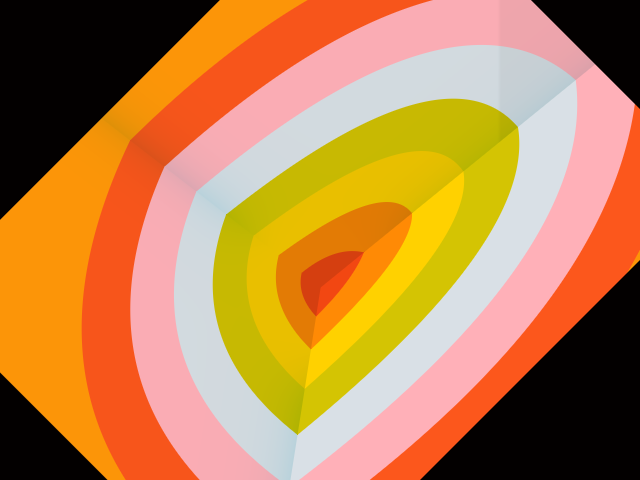
Reproduce this background procedurally as a WebGL 2 fragment shader.

```glsl
#version 300 es
precision highp float;
// Nested bands of a rounded three-cornered shape inside a tilted rectangle on black.
// Each band joins points on three rays by quadratic curves, tested implicitly;
// the three facets between the rays get their own light and soft folds.
uniform vec2 u_resolution;
out vec4 outColor;

const vec2 RAY_RIGHT = vec2(0.776, 0.631);
const vec2 RAY_LEFT = vec2(-0.791, 0.611);
const vec2 RAY_DOWN = vec2(-0.155, -0.988);

// Band colours from the core outwards
const vec3 BANDS[7] = vec3[7](
    vec3(0.95, 0.28, 0.07), vec3(1.00, 0.54, 0.02), vec3(1.00, 0.82, 0.00),
    vec3(0.83, 0.77, 0.01), vec3(0.85, 0.88, 0.90), vec3(1.00, 0.69, 0.72),
    vec3(0.99, 0.34, 0.11));

float cross2(vec2 a, vec2 b) { return a.x * b.y - a.y * b.x; }

float growth(vec3 c, float k) { return c.x + k * (c.y + k * c.z); }

// Coverage of the area below a quadratic curve, within the sector of its ends
float curveFill(vec2 p, vec2 a, vec2 control, vec2 b, float pixel) {
    mat3 inv = inverse(mat3(vec3(a, 1.0), vec3(control, 1.0), vec3(b, 1.0)));
    vec3 w = inv * vec3(p, 1.0);
    if (w.y < 0.0) return 1.0;
    float f = w.y * w.y - 4.0 * w.x * w.z;
    vec3 slope = vec3(-4.0 * w.z, 2.0 * w.y, -4.0 * w.x);
    vec2 gradient = vec2(dot(slope, inv[0]), dot(slope, inv[1]));
    return clamp(0.5 - f / (length(gradient) * pixel + 1e-6), 0.0, 1.0);
}

// Band corner on a ray: 0 right, 1 left, 2 down
vec2 corner(int ray, float k) {
    if (ray == 0) return RAY_RIGHT * growth(vec3(0.116, 0.125, 0.0043), k);
    if (ray == 1) return RAY_LEFT * growth(vec3(0.050, 0.0573, 0.003), k);
    return RAY_DOWN * growth(vec3(0.061, 0.0625, 0.0069), k);
}

// Bulge of each side: 0 top, 1 left, 2 right
vec2 bulge(int side, float k) {
    if (side == 0) return vec2(growth(vec3(0.030, 0.116, -0.0134), k), 0.087 + 0.142 * k);
    if (side == 1) return -vec2(growth(vec3(0.050, 0.0556, 0.0087), k),
                                growth(vec3(0.017, 0.014, 0.0061), k));
    return vec2(0.066 + 0.128 * k, growth(vec3(0.014, 0.073, -0.0148), k));
}

vec3 facetBands(vec2 p, int side, float pixel) {
    vec3 color = vec3(0.99, 0.585, 0.03);
    for (int i = 6; i >= 0; i--) {
        float k = float(i);
        float fill = curveFill(p, corner(side, k), bulge(side, k),
                               corner((side + 1) % 3, k), pixel);
        // Inner bands show the facet light more strongly
        float dim = side == 2 ? 0.0 : mix(0.12, 0.02, smoothstep(0.0, 5.0, k));
        color = mix(color, BANDS[i] * (1.0 - dim), fill);
    }
    return color;
}

void main() {
    vec2 uv = gl_FragCoord.xy / u_resolution.y;
    float pixel = 1.0 / u_resolution.y;
    vec2 p = uv - vec2(0.668, 0.401);
    vec2 rays[3] = vec2[3](RAY_RIGHT, RAY_LEFT, RAY_DOWN);

    // Blend the three facets smoothly along their creases
    vec3 color = vec3(0.0);
    float total = 0.0;
    for (int side = 0; side < 3; side++) {
        float fromStart = cross2(rays[side], p);
        float toEnd = -cross2(rays[(side + 1) % 3], p);
        float weight = clamp(fromStart / pixel + 0.5, 0.0, 1.0)
                     * clamp(toEnd / pixel + 0.5, 0.0, 1.0);
        vec3 facet = facetBands(p, side, pixel);

        // Cool shadow beside the folds, fading away from them
        float fold = 0.0;
        if (side < 2) fold = exp(-max(toEnd, 0.0) * 22.0);
        if (side < 2) fold += 0.7 * exp(-max(fromStart, 0.0) * 25.0);
        fold *= smoothstep(0.1, 0.28, length(p));
        facet *= 1.0 - vec3(0.12, 0.035, 0.015) * fold;

        // Faint upright shade near the upper right corner
        if (side == 0) facet *= 1.0 - 0.045 * smoothstep(1.035, 1.045, uv.x);
        color += facet * weight;
        total += weight;
    }
    color /= max(total, 0.001);

    // Rectangle turned by an eighth of a circle
    vec2 diagonal = vec2(uv.x - uv.y - 0.1665, uv.x + uv.y - 1.165);
    vec2 beyond = (abs(diagonal) - vec2(0.7085, 0.941)) * 0.7071;
    float sheet = clamp(0.5 - max(beyond.x, beyond.y) / pixel, 0.0, 1.0);
    outColor = vec4(mix(vec3(0.01, 0.0, 0.0), color, sheet), 1.0);
}
```
